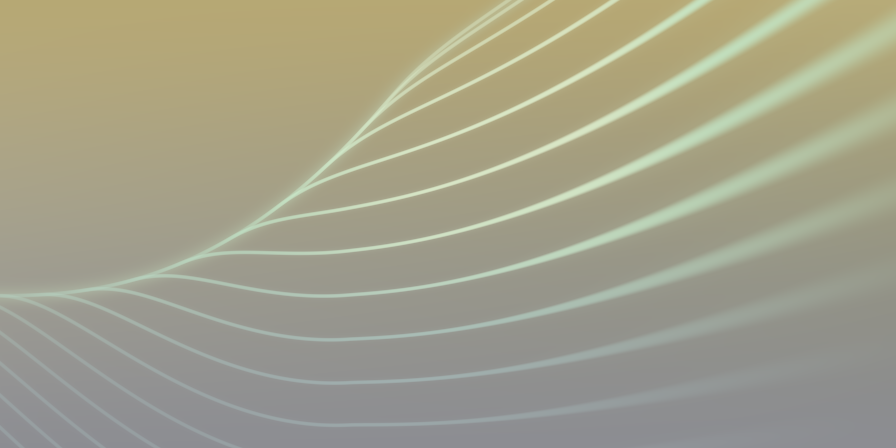
Give the GLSL for this background, as a WebGL 2 fragment shader.

```glsl
#version 300 es
precision highp float;
// Luminous ribbons fanning out from a shared curved envelope over a warm-to-grey
// gradient. Each ribbon leaves the envelope at its own tangent point along a
// hyperbola, then widens, blurs and fades towards the right.

uniform vec2 u_resolution;
out vec4 fragColor;

const int RIBBON_COUNT = 17;
const vec3 SLATE = vec3(0.545, 0.55, 0.575);
const vec3 STONE = vec3(0.62, 0.61, 0.54);
const vec3 OCHRE = vec3(0.72, 0.66, 0.45);
const vec3 MIST = vec3(0.66, 0.75, 0.75);
const vec3 MINT = vec3(0.77, 0.92, 0.80);
const vec3 CREAM = vec3(0.92, 0.96, 0.83);
const vec3 HAZE = vec3(0.73, 0.79, 0.68);

// Vertical three-stop gradient, slightly darker at the middle right.
vec3 background(vec2 p) {
    vec3 color = mix(SLATE, STONE, smoothstep(-0.1, 0.6, p.y));
    color = mix(color, OCHRE, smoothstep(0.35, 1.1, p.y));
    float middle = 4.0 * p.y * (1.0 - p.y);
    return color - vec3(0.025, 0.022, 0.025) * middle * (p.x - 0.8);
}

// Horizontal place where ribbon n leaves the envelope; the first few crowd together.
float tangentX(float n) {
    float m = n - 2.0;
    float g = 0.5 * (m + sqrt(m * m + 2.25));
    return 0.898 - 0.1276 * g + 0.00195 * g * g;
}

// Height of a ribbon at x, following the envelope until its tangent point.
float ribbonHeight(float x, float start) {
    const float BEND = 0.1745;
    float envelope = 0.340 + 0.611 * pow(max(x, 0.0), 2.35);
    float spread = 1.0 + 0.564 * pow(max(x - 0.781, 0.0), 1.5);
    float u = max(x - start, 0.0);
    return envelope - spread * (sqrt(u * u + BEND * BEND) - BEND);
}

// Signed distance across the ribbon, corrected for its slope.
float ribbonDistance(vec2 p, float start) {
    const float STEP = 0.004;
    float slope = (ribbonHeight(p.x + STEP, start)
                 - ribbonHeight(p.x - STEP, start)) / (2.0 * STEP);
    return (p.y - ribbonHeight(p.x, start)) / sqrt(1.0 + slope * slope);
}

float halfWidth(float x, float n) {
    float far = max(x - 0.9, 0.0);
    return 0.0043 + 0.036 * far * far * smoothstep(1.0, 7.0, n);
}

// Opacity along a ribbon: fades in at its tangent point and out at the right.
float ribbonStrength(float x, float n, float start) {
    float fadeIn = smoothstep(-0.25, 0.08, x - start);
    float fadeOut = 1.0 - smoothstep(1.1, 2.7, x + 0.16 * (n - 7.0));
    float level = mix(0.85, 0.45, smoothstep(6.0, 12.0, n));
    level *= mix(0.5, 1.0, smoothstep(0.0, 4.0, n));
    level *= mix(0.75, 1.0, smoothstep(0.4, 1.0, x));
    return level * fadeIn * fadeOut;
}

vec3 ribbonTint(vec2 p, float n) {
    vec3 tint = mix(MIST, MINT, smoothstep(0.1, 0.55, p.y));
    float glint = smoothstep(0.5, 1.0, p.x) * (1.0 - smoothstep(1.25, 1.65, p.x));
    return mix(tint, CREAM, 0.75 * glint * (1.0 - smoothstep(5.0, 8.0, n)));
}

// Flat-topped core that turns into a soft bell as blur rises.
float profile(float d, float blur) {
    float q = d * d;
    return mix(exp(-q * q), exp(-1.6 * q), blur);
}

void main() {
    vec2 p = gl_FragCoord.xy / u_resolution.y;
    float pixel = 1.0 / u_resolution.y;
    vec3 color = background(p);

    // Soft veil along the envelope
    float veil = ribbonDistance(p, tangentX(0.6)) / 0.021;
    color = mix(color, HAZE, 0.34 * exp(-veil * veil));

    // Ribbons, from the lowest to the highest
    for (int i = RIBBON_COUNT - 1; i >= 0; i--) {
        float n = float(i);
        float start = tangentX(n);
        float width = max(halfWidth(p.x, n), 0.8 * pixel);
        float d = ribbonDistance(p, start) / width;
        float blur = smoothstep(1.2, 2.0, p.x);
        float strength = ribbonStrength(p.x, n, start);
        vec3 tint = ribbonTint(p, n);
        float halo = 0.13 * exp(-0.25 * d * d);
        color = mix(color, tint, strength * max(profile(d, blur), halo));
    }
    fragColor = vec4(color, 1.0);
}
```
